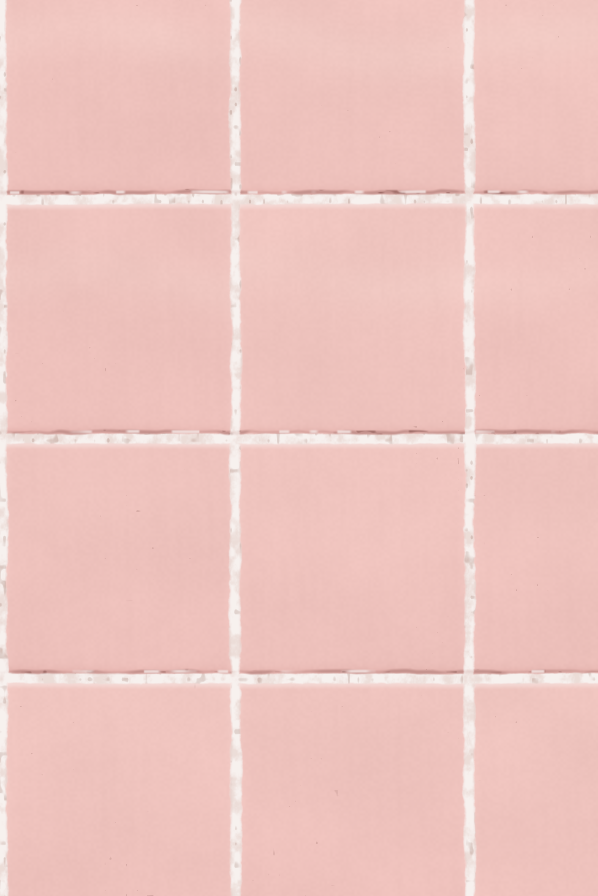
A Shadertoy shader for this texture:

```glsl
// Glazed pink square tiles with rough white grout, lit softly from above.
// A regular grid gives signed joint distances; value noise roughens the grout,
// breaks the shadow under each tile and mottles the glaze.

float hash(vec2 p) {
    return fract(sin(dot(p, vec2(127.1, 311.7))) * 43758.5453);
}

float noise(vec2 p) {
    vec2 i = floor(p), f = fract(p);
    f = f * f * (3.0 - 2.0 * f);
    return mix(mix(hash(i), hash(i + vec2(1, 0)), f.x),
               mix(hash(i + vec2(0, 1)), hash(i + vec2(1, 1)), f.x), f.y);
}

float fbm(vec2 p) {
    float sum = 0.0, amp = 0.5;
    for (int i = 0; i < 4; i++) {
        sum += amp * noise(p);
        p = p * 2.03 + 17.3;
        amp *= 0.5;
    }
    return sum / 0.9375;
}

// Soft line of the given half width around zero
float band(float d, float halfWidth, float soft) {
    return 1.0 - smoothstep(halfWidth - soft, halfWidth + soft, abs(d));
}

vec3 glaze(vec2 p, vec2 local, vec2 id) {
    vec3 pink = mix(vec3(0.925, 0.745, 0.725), vec3(0.945, 0.785, 0.76),
                    0.25 + 0.4 * local.y + 0.25 * (hash(id + 4.0) - 0.5));
    // Cloudy tone, brushed vertical streaks and fine grain
    pink += 0.030 * (fbm(p * vec2(9.0, 13.0) + id * 5.0) - 0.5);
    pink += 0.010 * (fbm(p * vec2(110.0, 12.0)) - 0.5);
    pink += 0.012 * (noise(p * 330.0) - 0.5);
    // Wavy reflection, stronger on the upper rows
    float wave = local.y - 0.68 - 0.06 * sin(local.x * 4.0 + id.x * 2.0)
               - 0.1 * (hash(id) - 0.5);
    pink += vec3(0.010, 0.024, 0.022) * exp(-wave * wave * 90.0)
          * smoothstep(-0.5, 1.5, id.y) * (0.4 + 0.8 * noise(p * 12.0));
    // Sparse pits
    pink -= 0.09 * smoothstep(0.955, 0.99, noise(p * 170.0 + 31.0))
          * smoothstep(0.62, 0.75, noise(p * 14.0 + 8.0));
    return pink;
}

void mainImage(out vec4 fragColor, in vec2 fragCoord) {
    // Lengths are fractions of the canvas height
    vec2 p = fragCoord / iResolution.y;
    float soft = 0.7 / iResolution.y + 0.0006;
    vec2 tile = vec2(0.261, 0.2676);
    vec2 grid = (p - vec2(0.002, 0.2425)) / tile;
    vec2 id = floor(grid), local = fract(grid);
    vec2 joint = round(grid);
    vec2 d = (grid - joint) * tile;

    // Joints wander slightly and have ragged rims
    d.x += 0.0022 * (noise(vec2(p.y * 24.0, joint.x * 7.0)) - 0.5);
    d.y += 0.0016 * (noise(vec2(p.x * 14.0, joint.y * 9.0)) - 0.5);
    float rag = fbm(p * 115.0) - 0.5;
    float widthX = 0.0056 + 0.0034 * rag
                 + 0.0022 * (noise(vec2(p.y * 32.0, joint.x * 3.0 + 20.0)) - 0.5);
    float widthY = 0.0056 + 0.0022 * rag;
    float groutX = band(d.x, widthX, soft);
    float groutY = band(d.y, widthY, soft);

    vec3 color = glaze(p, local, id);

    // Rounded rims: pale glint below each joint, darker roll-off above it
    color = mix(color, vec3(0.96, 0.865, 0.85),
                0.75 * smoothstep(-0.013, -0.006, d.y) * step(d.y, 0.0));
    color -= vec3(0.035, 0.055, 0.055) * exp(-max(d.y - 0.008, 0.0) * 260.0)
           * step(0.0, d.y);
    color += vec3(0.010, 0.025, 0.025) * exp(-max(abs(d.x) - 0.005, 0.0) * 350.0);

    // Grout, with faint dirt and a warm rim
    vec3 grout = mix(vec3(0.925, 0.865, 0.845), vec3(0.97, 0.945, 0.935),
                     smoothstep(0.25, 0.6, fbm(p * vec2(90.0, 70.0) + 40.0)));
    grout -= vec3(0.09, 0.12, 0.13)
           * smoothstep(0.76, 0.95, noise(p * vec2(190.0, 120.0) + 9.0));
    grout -= vec3(0.015, 0.035, 0.035) * groutX * (1.0 - groutY)
           * smoothstep(0.5, 1.0, abs(d.x) / widthX);
    color = mix(color, grout, max(groutX, groutY));

    // Broken shadow line under the tile above each horizontal joint
    float lip = d.y - 0.0075 - 0.0022 * (noise(vec2(p.x * 75.0, joint.y * 5.0)) - 0.5);
    float wear = noise(vec2(p.x * 38.0, joint.y * 11.0 + 3.0));
    float shadow = band(lip, 0.0009 + 0.0013 * wear, soft + 0.0005)
                 * mix(0.4, 1.0, smoothstep(0.2, 0.65, wear)) * (1.0 - 0.8 * groutX);
    color = mix(color, vec3(0.77, 0.575, 0.555), shadow);
    color -= 0.2 * shadow * smoothstep(0.7, 0.95, noise(p * vec2(120.0, 260.0)));

    // Crumbs of grout smeared over the shadow
    float crumb = band(d.y - 0.0078, 0.0016, soft) * (1.0 - groutX)
                * smoothstep(0.66, 0.8, noise(vec2(p.x * 60.0, joint.y * 13.0 + 50.0)));
    color = mix(color, vec3(0.95, 0.89, 0.88), 0.85 * crumb);

    fragColor = vec4(clamp(color, 0.0, 1.0), 1.0);
}
```
